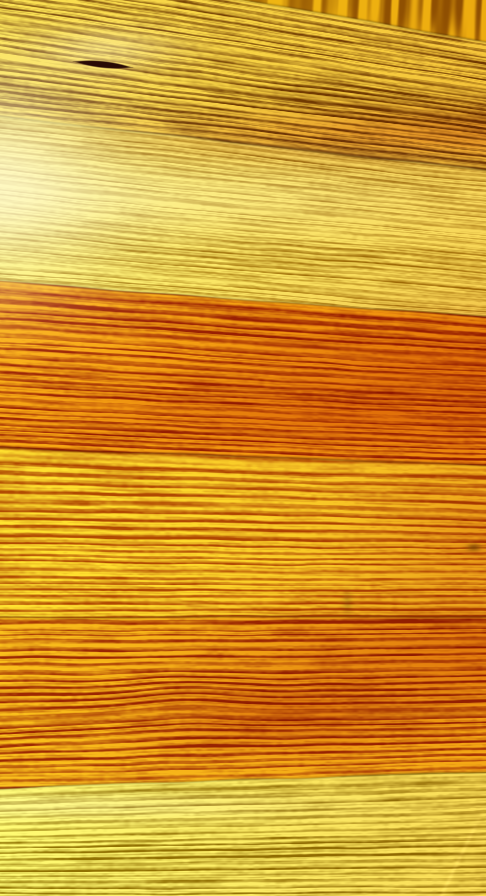
Write a Shadertoy shader that draws this texture.

```glsl
const int PLANKS = 6;
// Plank seams, measured downward from the top, at the left and right sides
const float SEAM_LEFT[7] = float[7](-0.047, 0.130, 0.314, 0.500, 0.689, 0.880, 1.000);
const float SEAM_RIGHT[7] = float[7](0.047, 0.190, 0.354, 0.519, 0.689, 0.861, 1.000);
const vec3 EARLY_WOOD[6] = vec3[6](
    vec3(0.96, 0.83, 0.30), vec3(0.97, 0.90, 0.44), vec3(0.96, 0.65, 0.08),
    vec3(0.98, 0.84, 0.19), vec3(0.96, 0.71, 0.11), vec3(0.98, 0.93, 0.45));
const vec3 LATE_WOOD[6] = vec3[6](
    vec3(0.44, 0.24, 0.01), vec3(0.62, 0.44, 0.03), vec3(0.60, 0.13, 0.01),
    vec3(0.68, 0.28, 0.01), vec3(0.60, 0.15, 0.01), vec3(0.56, 0.43, 0.01));
// Ring count, ring spacing exponent, ring contrast, band contrast
const vec4 GRAIN[6] = vec4[6](
    vec4(21.0, 1.00, 0.95, 0.25), vec4(27.0, 1.00, 0.65, 0.15),
    vec4(22.0, 1.25, 0.90, 0.15), vec4(20.0, 1.25, 0.95, 0.12),
    vec4(24.0, 0.95, 0.95, 0.15), vec4(17.0, 1.15, 0.85, 0.10));
const float FINE_RINGS = 2.3;
const float FINE_CONTRAST = 0.25;
const float FIBRE_CONTRAST = 0.45;
const float PORE_CONTRAST = 0.22;
// Darker stains: centre, then radius
const int STAINS = 6;
const vec4 STAIN[6] = vec4[6](
    vec4(0.95, 0.150, 0.60, 0.030), vec4(1.00, 0.400, 0.50, 0.050),
    vec4(0.75, 0.465, 0.60, 0.040), vec4(0.58, 0.800, 0.26, 0.040),
    vec4(1.10, 0.600, 0.35, 0.080), vec4(1.00, 0.730, 0.50, 0.060));
const vec3 STAIN_TINT = vec3(0.88, 0.58, 0.35);
const float STAIN_AMOUNT = 0.60;
// Warm lamp light from the left fades into redder wood at the right
const vec3 TINT_LEFT = vec3(1.02, 1.06, 1.00);
const vec3 TINT_RIGHT = vec3(1.00, 0.93, 0.75);
const vec3 GLOW_COLOR = vec3(1.00, 0.98, 0.84);
const vec3 CORNER_LIGHT = vec3(0.93, 0.72, 0.08);
const vec3 CORNER_DARK = vec3(0.56, 0.33, 0.01);
const vec3 SLIT_COLOR = vec3(0.16, 0.04, 0.02);
const vec2 SLIT_POS = vec2(0.212, 0.072);
const vec2 KNOT_POS = vec2(0.975, 0.611);

float hash(vec2 p) {
    return fract(sin(dot(p, vec2(127.1, 311.7))) * 43758.5453);
}

float noise(vec2 p) {
    vec2 i = floor(p), f = fract(p);
    f = f * f * (3.0 - 2.0 * f);
    return mix(mix(hash(i), hash(i + vec2(1, 0)), f.x),
               mix(hash(i + vec2(0, 1)), hash(i + vec2(1, 1)), f.x), f.y);
}

// Gaussian falloff around a centre
float blob(vec2 p, vec2 centre, vec2 radius) {
    vec2 d = (p - centre) / radius;
    return exp(-dot(d, d));
}

float seam(int i, float x) {
    return mix(SEAM_LEFT[i], SEAM_RIGHT[i], x);
}

// Rings that darken slowly, then end abruptly
float ringLine(float rings, float seed, float x) {
    float phase = fract(rings);
    float line = smoothstep(0.30, 0.72, phase) * (1.0 - smoothstep(0.78, 1.0, phase));
    float strength = mix(0.5, 1.0, hash(vec2(floor(rings), seed)));
    return line * strength * mix(0.7, 1.15, noise(vec2(x * 5.0, rings + seed)));
}

vec3 plank(int i, vec2 p) {
    float seed = float(i) * 17.3;
    vec4 grain = GRAIN[i];
    float top = seam(i, p.x);
    float across = clamp((p.y - top) / (seam(i + 1, p.x) - top), 0.0, 1.0);

    // Slow waviness, with a bulge where the grain bends
    float wave = 0.035 * (noise(vec2(p.x * 2.0 + seed, across * 3.0)) - 0.5);
    wave += 0.008 * (noise(vec2(p.x * 12.0, across * 9.0 + seed)) - 0.5);
    wave += 0.035 * blob(p, vec2(0.38, 0.775), vec2(0.12, 0.04));
    float rings = grain.x * pow(across + wave + 0.05, grain.y);
    rings += 0.7 * noise(vec2(seed, rings * 0.6));

    float line = ringLine(rings, seed, p.x) * grain.z;
    float fine = ringLine(rings * FINE_RINGS, seed + 5.0, p.x) * FINE_CONTRAST;
    float band = smoothstep(0.4, 0.9, noise(vec2(p.x * 1.2 + seed, across * 6.0 + seed)));
    float fibre = noise(vec2(p.x * 13.0 + seed, (p.y - top) * 380.0)) - 0.5;
    float pores = noise(vec2(p.x * 90.0 + seed, (p.y - top) * 420.0)) - 0.5;
    float dark = line + fine + band * grain.w + fibre * FIBRE_CONTRAST + pores * PORE_CONTRAST;
    return mix(EARLY_WOOD[i], LATE_WOOD[i], clamp(dark, 0.0, 1.0));
}

void mainImage(out vec4 fragColor, in vec2 fragCoord) {
    vec2 p = fragCoord / iResolution.xy;
    p.y = 1.0 - p.y;
    float aa = 1.0 / iResolution.y;

    // Upright grain in the top corner
    float upright = noise(vec2(p.x * 75.0 + p.y * 8.0, p.y * 12.0));
    vec3 col = mix(CORNER_LIGHT, CORNER_DARK, smoothstep(0.35, 0.9, upright));

    // Planks laid from top to bottom, with a thin dark joint
    for (int i = 0; i < PLANKS; i++) {
        float d = p.y - seam(i, p.x) - 0.002 * (noise(vec2(p.x * 8.0, float(i))) - 0.5);
        col = mix(col, plank(i, p), smoothstep(-aa, aa, d));
        col *= 1.0 - 0.20 * exp(-pow(abs(d) / 0.0015, 2.0));
    }

    // Stains and side light
    for (int i = 0; i < STAINS; i++) {
        float amount = blob(p, STAIN[i].xy, STAIN[i].zw);
        col *= mix(vec3(1.0), STAIN_TINT, STAIN_AMOUNT * amount);
    }
    col *= mix(TINT_LEFT, TINT_RIGHT, p.x);

    // Light reflected from the left, around the slit and on the lowest plank
    float glow = 0.70 * blob(p, vec2(-0.04, 0.20), vec2(0.27, 0.12));
    glow += 0.30 * blob(p, vec2(0.22, 0.055), vec2(0.14, 0.025));
    glow += 0.22 * blob(p, vec2(0.40, 0.22), vec2(0.50, 0.045));
    glow += 0.25 * blob(p, vec2(0.10, 0.90), vec2(0.50, 0.015));
    col = mix(col, GLOW_COLOR, min(glow, 0.8));

    // Slit, tapering to both ends
    vec2 s = p - SLIT_POS;
    float halfHeight = 0.0036 * (1.0 - pow(abs(s.x) / 0.058, 2.0));
    float slit = abs(s.y - 0.055 * s.x) - halfHeight;
    col = mix(col, SLIT_COLOR, 1.0 - smoothstep(-aa, aa, slit));

    // Small knot, faint cross mark and scratch
    col = mix(col, LATE_WOOD[0], 0.7 * blob(p, KNOT_POS, vec2(0.014, 0.004)));
    col *= 1.0 - 0.15 * blob(p, vec2(0.715, 0.673), vec2(0.010, 0.012));
    float scratch = (p.x - 0.98 + 0.9 * (p.y - 0.92)) / 0.005;
    col += 0.05 * exp(-scratch * scratch) * smoothstep(0.90, 0.94, p.y);
    fragColor = vec4(clamp(col, 0.0, 1.0), 1.0);
}
```
